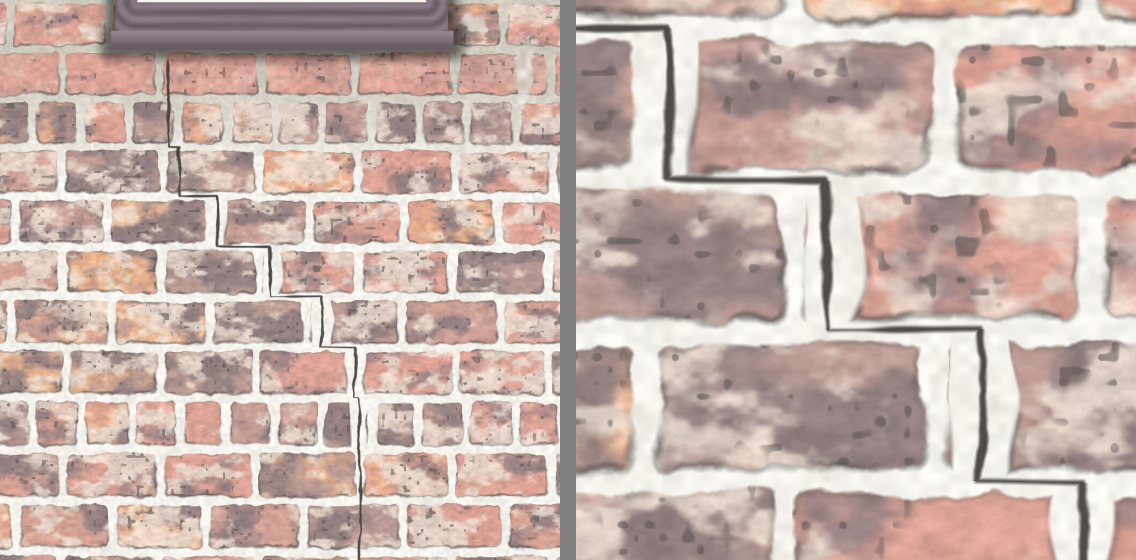
Left: the whole. Right: its middle third, enlarged.
This texture is drawn by a three.js fragment shader. Its source:

```glsl
// Weathered brick wall with header courses, a stepped crack and a window sill at the top.
#define ROW_H 0.0896
#define BRICK_W 0.1745
#define JOINT 0.0145
#define ROUNDING 0.007
#define CHIPPING 0.011
#define ROW_BEND 0.008
#define CRACK_WIDTH 0.0024
#define REPAIR_WIDTH 0.017
#define SOFT 0.0016

varying vec2 vUv;

const vec3 LIME = vec3(0.98, 0.97, 0.95);
const vec3 STONE = vec3(0.79, 0.77, 0.71);
const vec3 ROSE = vec3(0.86, 0.64, 0.59);
const vec3 BROWN = vec3(0.73, 0.61, 0.58);
const vec3 MAUVE = vec3(0.56, 0.49, 0.50);
const vec3 ORANGE = vec3(0.94, 0.71, 0.54);
const vec3 BLOOM = vec3(0.92, 0.86, 0.81);
const vec3 SOOT = vec3(0.34, 0.32, 0.31);
const vec3 FRAME = vec3(0.49, 0.43, 0.47);

float hash(vec2 p) {
  return fract(sin(dot(p, vec2(12.9898, 78.233))) * 43758.5);
}

float noise(vec2 p) {
  vec2 i = floor(p), f = fract(p);
  f = f * f * (3.0 - 2.0 * f);
  return mix(mix(hash(i), hash(i + vec2(1, 0)), f.x),
             mix(hash(i + vec2(0, 1)), hash(i + vec2(1, 1)), f.x), f.y);
}

float fbm(vec2 p) {
  float sum = 0.0, amp = 0.533;
  for (int i = 0; i < 4; i++) {
    sum += amp * noise(p);
    p = p * 2.03 + 17.3;
    amp *= 0.5;
  }
  return sum;
}

float box(vec2 p, vec2 halfSize) {
  vec2 e = abs(p) - halfSize;
  return length(max(e, 0.0)) + min(max(e.x, e.y), 0.0);
}

float cover(float d) { return 1.0 - smoothstep(-SOFT, SOFT, d); }

// Crack position in each course, stepping to the right on the way down
float crackX(float row) { return 0.302 + 0.34 * smoothstep(2.3, 7.5, row); }

float bedCrack(float x, float a, float b, float dy) {
  return length(vec2(max(max(a - x, x - b), 0.0), dy));
}

vec3 brickColour(vec2 p, vec2 id, float row) {
  float tone = hash(id + 3.1), hue = hash(id + 17.7), bloom = hash(id + 41.3);
  float clean = step(abs(row - 1.0), 0.5);
  float patches = fbm(p * vec2(17.0, 28.0) + id * 7.3);
  float stain = fbm(p * vec2(24.0, 34.0) + id * 3.7 + 50.0);
  vec3 c = mix(ROSE, BROWN, smoothstep(0.25, 0.8, tone) * (1.0 - clean));
  c = mix(c, ORANGE, smoothstep(0.6, 0.9, hue) * smoothstep(0.3, 0.6, stain) * (1.0 - clean));
  c = mix(c, MAUVE, smoothstep(0.42, 0.7, patches + 0.2 * (tone - 0.5)) * (0.9 - 0.6 * clean));
  c = mix(c, BLOOM, smoothstep(0.47, 0.66, stain + 0.16 * (bloom - 0.5)) * (0.85 - 0.6 * clean));
  c *= 0.87 + 0.26 * fbm(p * vec2(90.0, 130.0));
  float pits = smoothstep(0.76, 0.9, noise(p * 130.0)) * smoothstep(0.4, 0.6, patches);
  return mix(c, SOOT, 0.55 * pits);
}

void main() {
  vec2 p = vec2(vUv.x, 1.0 - vUv.y); // y runs down from the top
  vec2 q = p + vec2(0.0, ROW_BEND * sin(3.14159 * p.y));
  q += 0.005 * (vec2(noise(p * 14.0), noise(p * 14.0 + 31.0)) - 0.5);

  // Courses: every sixth one shows the short brick ends
  float row = floor(q.y / ROW_H), f = fract(q.y / ROW_H);
  float header = step(abs(mod(row, 6.0) - 2.0), 0.5);
  float width = BRICK_W * mix(1.0, 0.493, header);
  float shift = mix(mix(0.023, 0.113, mod(row, 2.0)), 0.061, header);
  vec2 id = vec2(floor((q.x - shift) / width), row);
  float left = shift + width * (id.x + 0.07 * (hash(id) - 0.5));
  float right = shift + width * (id.x + 1.0 + 0.07 * (hash(id + vec2(1, 0)) - 0.5));
  vec2 centre = vec2(0.5 * (left + right), (row + 0.5) * ROW_H);
  vec2 halfSize = 0.5 * vec2(right - left, ROW_H) - 0.5 * JOINT - 0.0015 * hash(id + 9.0);
  float d = box(q - centre, halfSize - ROUNDING) - ROUNDING;
  d += CHIPPING * (fbm(p * 48.0) - 0.5);

  // Wide mortar repair beside the stepped part of the crack
  float cx = crackX(row);
  float repaired = step(abs(row - 6.0), 2.5);
  float repair = REPAIR_WIDTH * (0.6 + 0.8 * noise(p * 28.0)) - abs(q.x - cx);
  d = mix(d, max(d, repair), repaired);

  // Mortar, greyer near the top, with contact shade under the bricks
  float aged = 1.0 - smoothstep(0.1, 0.36, p.y);
  vec3 wall = mix(LIME, STONE, clamp(0.8 * aged + 0.5 * (fbm(p * 38.0) - 0.45), 0.0, 1.0));
  wall *= 0.95 + 0.08 * noise(p * 170.0);
  float under = smoothstep(-0.01, 0.03, q.y - centre.y);
  wall *= 1.0 - 0.3 * under * (1.0 - smoothstep(0.0, 0.004, d));

  // Bricks with sooty broken rims
  vec3 brick = brickColour(p, id, row);
  float rim = smoothstep(-0.005, 0.0, d) * smoothstep(0.3, 0.7, noise(p * 65.0));
  brick = mix(brick, SOOT, rim * (0.35 + 0.35 * under));
  wall = mix(wall, brick, cover(d));

  // Lime smears beside the sill
  float smear = min(length((p - vec2(0.935, 0.125)) * vec2(1.0, 0.7)) - 0.015,
                    min(length(p - vec2(0.845, 0.05)), length(p - vec2(0.165, 0.06))) - 0.005);
  smear += 0.07 * (fbm(p * 30.0) - 0.5);
  wall = mix(wall, mix(STONE, LIME, noise(p * 60.0)), 0.85 * (1.0 - smoothstep(0.0, 0.012, smear)));

  // Crack: uprights in each course joined along the beds
  float wander = q.x + 0.009 * (fbm(p * 32.0) - 0.5);
  float bed = min(bedCrack(wander, crackX(row - 1.0), cx, f * ROW_H),
                  bedCrack(wander, cx, crackX(row + 1.0), (1.0 - f) * ROW_H));
  float crack = min(abs(wander - cx), bed + 0.0008) - CRACK_WIDTH * (0.5 + 0.9 * noise(p * 40.0));
  wall = mix(wall, SOOT * 0.75, 0.92 * cover(crack) * smoothstep(0.1, 0.112, p.y));

  // Window sill: shadow, body, ledge and a sliver of pane
  float ledge = box(p - vec2(0.504, 0.072), vec2(0.304, 0.015)) - 0.002;
  float body = box(p - vec2(0.503, 0.0), vec2(0.297, 0.06));
  float pane = box(p - vec2(0.503, 0.0), vec2(0.258, 0.004));
  wall *= 1.0 - 0.5 * (1.0 - smoothstep(0.0, 0.035, min(ledge, body)));
  vec3 frame = FRAME * (0.98 + 0.13 * sin(pane * 260.0) + 0.08 * (noise(p * vec2(12, 220)) - 0.5));
  vec3 ledgeTint = FRAME * mix(1.18, 0.82, smoothstep(0.056, 0.088, p.y));
  wall = mix(wall, frame, cover(body));
  wall = mix(wall, ledgeTint, cover(ledge));
  wall = mix(wall, LIME, cover(pane));

  gl_FragColor = vec4(wall, 1.0);
}
```
